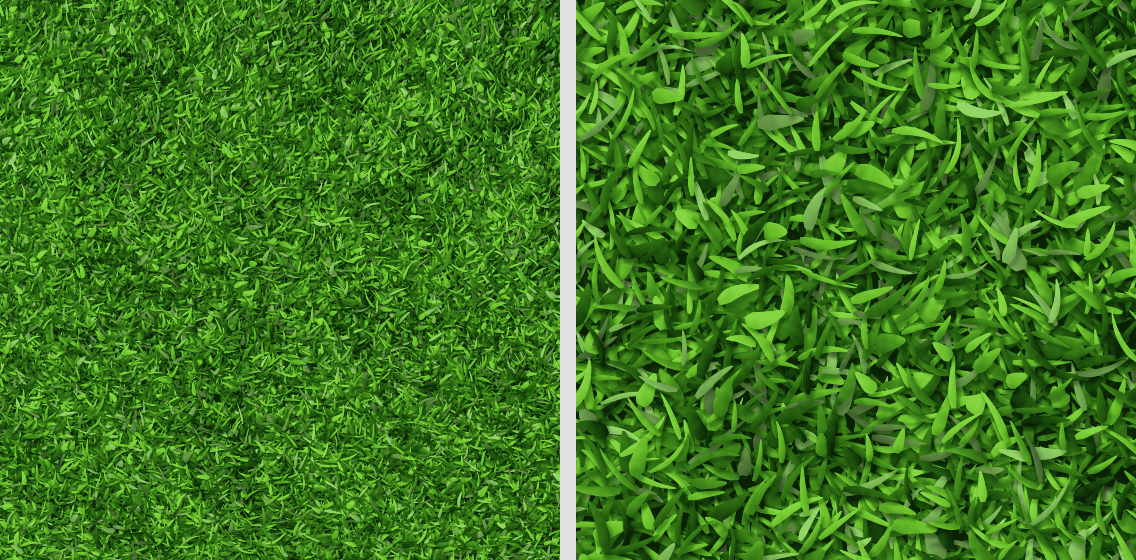
Left: the whole. Right: its middle third, enlarged.
Write a Shadertoy shader that draws this texture.

```glsl
// Dense lawn seen from above: layers of short, curved, tapering grass blades
// are painted back to front on jittered grids, each dropping a soft shadow.
// A single tone value is accumulated and coloured by a green ramp at the end.

const int   LAYERS       = 14;
const float CELL         = 0.022;              // grid pitch of one layer
const vec2  HALF_LENGTH  = vec2(0.008, 0.018); // shortest, longest blade
const vec2  HALF_WIDTH   = vec2(0.0013, 0.0025);
const float LEAF_EXTRA   = 0.0028;             // widening of rare broad leaves
const float MEAN_ANGLE   = 1.30;               // blades lean a little to the right
const vec2  ANGLE_SPREAD = vec2(1.75, 1.15);   // lower edge, upper edge
const float MAX_BEND     = 16.0;
const vec2  SHADOW_SHIFT = vec2(0.0012, -0.0020);
const float SHADOW_SOFT  = 0.0030;
const float SHADOW_DEPTH = 0.32;
const float PALE_SHARE   = 0.11;
const float SOIL_TONE    = 0.12;

const vec3 GAP    = vec3(0.04, 0.13, 0.02);
const vec3 SHADE  = vec3(0.09, 0.27, 0.04);
const vec3 GRASS  = vec3(0.18, 0.42, 0.07);
const vec3 FRESH  = vec3(0.27, 0.56, 0.11);
const vec3 SUNLIT = vec3(0.41, 0.74, 0.16);
const vec3 GLINT  = vec3(0.52, 0.84, 0.26);
const vec3 PALE   = vec3(0.50, 0.73, 0.35);

// Four random values in 0..1 from an integer cell, a layer and a salt
vec4 hash4(ivec2 cell, int layer, int salt) {
    uvec4 v = uvec4(ivec4(cell, layer, salt)) * 1664525u + 1013904223u;
    v.x += v.y * v.w; v.y += v.z * v.x; v.z += v.x * v.y; v.w += v.y * v.z;
    v ^= v >> 16u;
    v.x += v.y * v.w; v.y += v.z * v.x; v.z += v.x * v.y; v.w += v.y * v.z;
    return vec4(v >> 8u) / 16777216.0;
}

float gradientDot(ivec2 cell, vec2 offset) {
    float a = 6.2832 * hash4(cell, 99, 7).x;
    return dot(vec2(cos(a), sin(a)), offset);
}

// Gradient noise, roughly -0.6..0.6
float gradientNoise(vec2 p) {
    ivec2 i = ivec2(floor(p));
    vec2 f = fract(p);
    vec2 u = f * f * f * (f * (f * 6.0 - 15.0) + 10.0);
    float low  = mix(gradientDot(i, f),
                     gradientDot(i + ivec2(1, 0), f - vec2(1, 0)), u.x);
    float high = mix(gradientDot(i + ivec2(0, 1), f - vec2(0, 1)),
                     gradientDot(i + ivec2(1, 1), f - vec2(1, 1)), u.x);
    return mix(low, high, u.y);
}

// Approximate distance to a bent blade lying along x, tip towards +x
float bladeDistance(vec2 q, float halfLength, float halfWidth, float bend) {
    float s = q.x / halfLength;
    float profile = halfWidth * sqrt(clamp(1.0 - s, 0.0, 2.0)) * smoothstep(-1.5, -0.4, s);
    return max(abs(q.y - bend * q.x * q.x) - profile, (abs(s) - 1.0) * halfLength);
}

float band(float t, float from, float to) {
    return clamp((t - from) / (to - from), 0.0, 1.0);
}

vec3 grassRamp(float t) {
    vec3 c = mix(GAP, SHADE, band(t, 0.06, 0.22));
    c = mix(c, GRASS, band(t, 0.22, 0.45));
    c = mix(c, FRESH, band(t, 0.45, 0.68));
    c = mix(c, SUNLIT, band(t, 0.68, 0.87));
    return mix(c, GLINT, band(t, 0.87, 1.12));
}

// Paints one layer over surface = (tone, paleness)
void paintLayer(inout vec2 surface, vec2 uv, int layer, float spread, float flow, float edge) {
    vec2 p = uv / CELL + 7.0 * hash4(ivec2(0), layer, 3).xy;
    ivec2 home = ivec2(floor(p));
    for (int j = -1; j <= 1; j++)
    for (int i = -1; i <= 1; i++) {
        ivec2 cell = home + ivec2(i, j);
        vec4 r = hash4(cell, layer, 1);
        vec4 k = hash4(cell, layer, 2);

        // Blade geometry
        float angle = MEAN_ANGLE + flow + spread * (r.z * 2.0 - 1.0);
        float leaf = pow(k.x, 9.0);
        float halfLength = mix(HALF_LENGTH.x, HALF_LENGTH.y, r.w) * (1.0 - 0.35 * leaf);
        float halfWidth = mix(HALF_WIDTH.x, HALF_WIDTH.y, k.x) + LEAF_EXTRA * leaf;
        float bend = MAX_BEND * (k.y * 2.0 - 1.0);
        float c = cos(angle), s = sin(angle);
        mat2 toBlade = mat2(c, -s, s, c);
        vec2 local = (p - vec2(cell) - r.xy) * CELL;
        vec2 q = toBlade * local;

        // Shadow, then the blade itself: brighter tip and one lit side
        float shadow = bladeDistance(toBlade * (local - SHADOW_SHIFT), halfLength, halfWidth, bend);
        surface.x *= 1.0 - SHADOW_DEPTH * smoothstep(SHADOW_SOFT, -0.001, shadow);
        float cover = smoothstep(edge, -edge, bladeDistance(q, halfLength, halfWidth, bend));
        float side = clamp((q.y - bend * q.x * q.x) / halfWidth, -1.0, 1.0);
        float pale = step(k.w, PALE_SHARE);
        float tone = 0.25 + 0.85 * k.z + 0.13 * q.x / halfLength + 0.08 * side + 0.15 * pale;
        surface = mix(surface, vec2(tone, pale), cover);
    }
}

void mainImage(out vec4 fragColor, in vec2 fragCoord) {
    vec2 uv = fragCoord / iResolution.y;
    float edge = 0.6 / iResolution.y;
    float spread = mix(ANGLE_SPREAD.x, ANGLE_SPREAD.y, smoothstep(0.2, 1.0, uv.y));
    float flow = 0.8 * gradientNoise(uv * 5.0 + 3.0);

    vec2 surface = vec2(SOIL_TONE, 0.0);
    for (int layer = 0; layer < LAYERS; layer++)
        paintLayer(surface, uv, layer, spread, flow, edge);

    // Broad tufts, small clumps and fine leaf grain
    float tone = surface.x + 0.14 * gradientNoise(uv * 6.0)
               + 0.22 * gradientNoise(uv * 24.0) + 0.10 * gradientNoise(uv * 190.0);
    vec3 color = mix(grassRamp(tone), PALE * clamp(0.3 + 0.75 * tone, 0.1, 1.15), surface.y);
    fragColor = vec4(color, 1.0);
}
```
